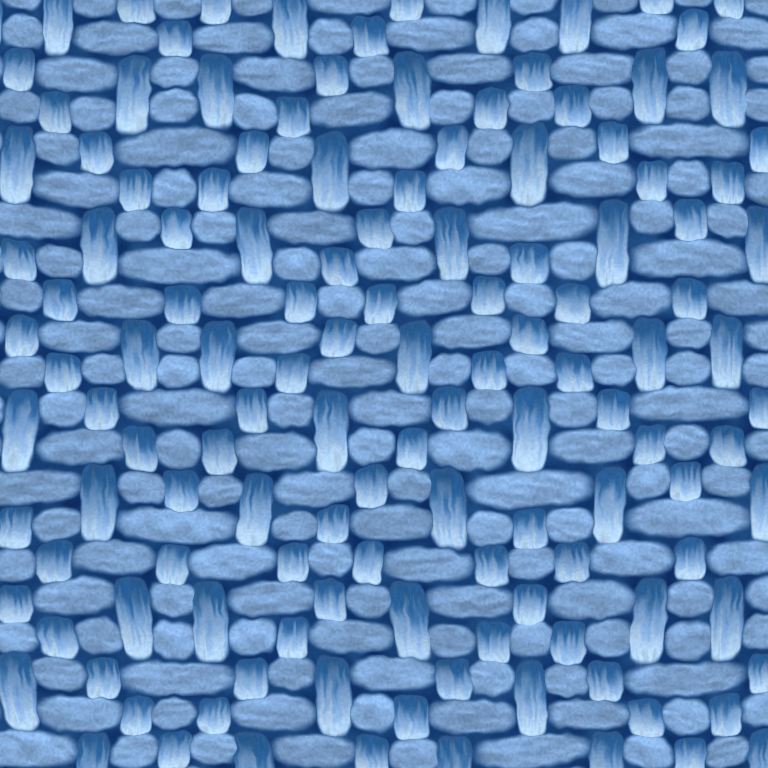
This texture is drawn by a Shadertoy shader. Its source:

```glsl
// Blue crepe-weave cloth: flat oval weft floats crossed by shiny vertical warp floats.

const vec2 THREADS = vec2(19.5, 20.4);      // warp columns, weft rows
const vec3 NAVY = vec3(0.04, 0.16, 0.37);
const vec3 DEEP = vec3(0.15, 0.35, 0.56);
const vec3 SLATE = vec3(0.33, 0.51, 0.69);
const vec3 MID = vec3(0.50, 0.65, 0.83);
const vec3 PALE = vec3(0.72, 0.85, 0.97);

float hash(vec2 p) {
    vec3 q = fract(vec3(p.xyx) * 0.1031);
    q += dot(q, q.yzx + 33.33);
    return fract((q.x + q.y) * q.z);
}

float noise(vec2 p) {
    vec2 i = floor(p), f = fract(p);
    f = f * f * (3.0 - 2.0 * f);
    return mix(mix(hash(i), hash(i + vec2(1, 0)), f.x),
               mix(hash(i + vec2(0, 1)), hash(i + vec2(1, 1)), f.x), f.y);
}

// Five-step weave; the row shift is irregular and the column order folds back.
bool warpOnTop(vec2 cell) {
    float rowShift = floor(1.45 * cell.y + 0.45 * hash(vec2(cell.y, 7.0)));
    float columnFold = abs(mod(cell.x, 13.0) - 4.0);
    float phase = mod(columnFold + rowShift + 0.5, 5.0);
    return phase < 1.0 || (phase > 2.0 && phase < 3.0);
}

// Number of cells beyond this one that belong to the same float.
float runLength(vec2 cell, vec2 dir, bool warp) {
    if (warpOnTop(cell + dir) != warp) return 0.0;
    return warpOnTop(cell + 2.0 * dir) == warp ? 2.0 : 1.0;
}

// Dark at the upper end, glossy at the lower end, with upright fibres.
vec3 warpColor(vec2 q, float t, float seed) {
    float fibre = noise(vec2(q.x * 13.0 + seed * 91.0, q.y * 1.7 + seed * 37.0));
    t += 0.40 * (fibre - 0.5) + 0.16 * (seed - 0.5);
    vec3 color = mix(PALE, MID, smoothstep(0.10, 0.50, t));
    color = mix(color, DEEP, smoothstep(0.42, 0.92, t));
    return color * (0.90 + 0.20 * fibre);
}

// Matte yarn with slightly twisted level fibres.
vec3 weftColor(vec2 q, float t, float seed) {
    float twist = q.y * 8.0 + q.x * (seed - 0.3) * 3.0;
    float fibre = noise(vec2(q.x * 2.2 + seed * 53.0, twist + seed * 71.0));
    float fuzz = noise(q * 15.0 + seed * 29.0);
    float light = 0.80 + 0.24 * fibre + 0.10 * fuzz + 0.10 * (t - 0.5);
    return MID * (light + 0.10 * (seed - 0.5));
}

// Colour and height at p of the float passing over a cell.
vec4 yarn(vec2 p, vec2 cell) {
    bool warp = warpOnTop(cell);
    vec2 dir = warp ? vec2(0, 1) : vec2(1, 0);
    float back = runLength(cell, -dir, warp);
    float ahead = runLength(cell, dir, warp);
    vec2 first = cell - dir * back;
    float seed = hash(first + 19.0);
    float halfLength = 0.5 * (back + ahead + 1.0);
    vec2 center = cell + 0.5 + dir * 0.5 * (ahead - back);
    center += 0.08 * (vec2(hash(first + 41.0), hash(first + 67.0)) - 0.5);

    vec2 q = p - center;
    vec2 size = vec2(halfLength + 0.13, 0.45 + 0.05 * seed);
    float power = 2.5;
    if (warp) {
        q.y += 0.08;
        q.x += q.y * (seed - 0.5) * 0.14;
        size = vec2(0.41 + 0.06 * seed, halfLength + 0.06);
        power = 4.0;
    }
    vec2 r = abs(q) / size;
    float height = 1.0 - pow(r.x, power) - pow(r.y, power);
    float t = clamp(0.5 + 0.5 * q.y / size.y, 0.0, 1.0);
    vec3 color = warp ? warpColor(q, t, seed) : weftColor(q, t, seed);
    // Rounded edges fall into shade.
    color = mix(mix(NAVY, SLATE, 0.55), color, smoothstep(-0.05, 0.48, height));
    return vec4(color, max(height, -2.0));
}

void mainImage(out vec4 fragColor, in vec2 fragCoord) {
    vec2 p = fragCoord / iResolution.xy * THREADS;

    // Uneven thread tension and frayed outlines.
    p += 0.34 * (vec2(noise(p * 0.4), noise(p * 0.4 + 31.0)) - 0.5);
    p += 0.09 * (vec2(noise(p * 4.0 + 11.0), noise(p * 4.0 + 57.0)) - 0.5);

    // Shadowed gaps, then a height-weighted blend of nearby floats.
    vec3 total = mix(NAVY, DEEP, 0.75 * noise(p * 2.3));
    float weight = 1.0;
    vec2 cell = floor(p);
    for (int k = 0; k < 5; k++) {
        vec2 side = k < 3 ? vec2(float(k - 1), 0) : vec2(0, float(2 * k - 7));
        vec4 strand = yarn(p, cell + side);
        float w = exp2(26.0 * strand.a);
        total += strand.rgb * w;
        weight += w;
    }
    vec3 color = total / weight;

    // Fine lint and broad tonal drift.
    color *= 0.97 + 0.08 * noise(p * 18.0) + 0.05 * (noise(p * 0.6) - 0.5);
    fragColor = vec4(clamp(color, 0.0, 1.0), 1.0);
}
```
